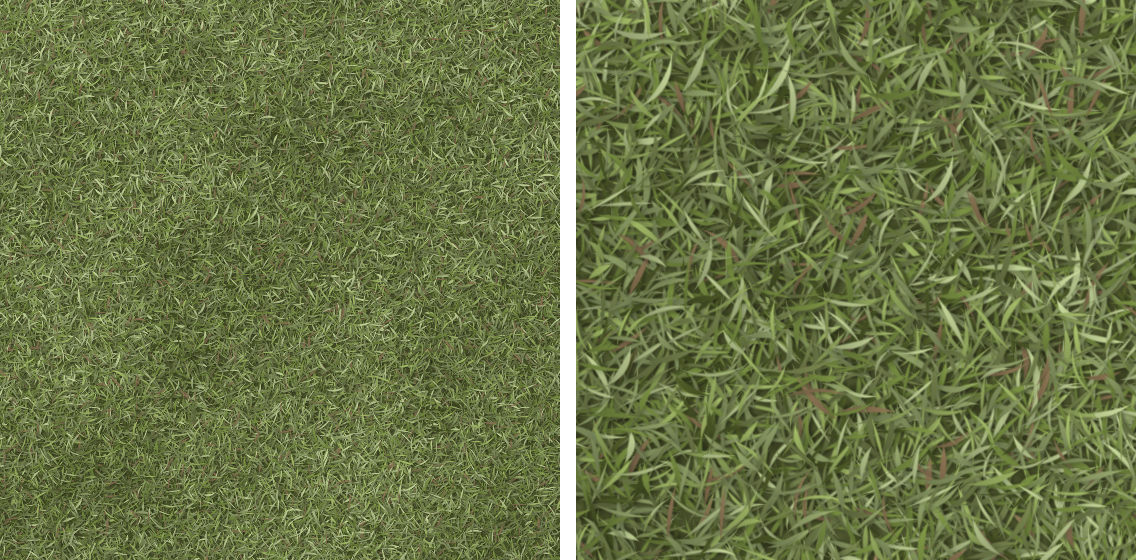
Left, the full canvas; right, a detail of the centre.
This texture is drawn by a WebGL 1 fragment shader. Its source:

```glsl
precision highp float;
// A mown lawn seen from above: short, tangled grass blades over dark thatch.

uniform vec2 u_resolution;

const int LAYERS = 18;             // sheets of blades, bottom to top
const float CELL = 0.022;          // grid spacing, one blade per cell and layer
const float MIN_REACH = 0.008;     // half the blade length
const float MAX_REACH = 0.017;
const float MIN_WIDTH = 0.0009;    // half the blade width
const float MAX_WIDTH = 0.0021;
const float SOFTNESS = 0.0009;     // edge blur
const float MAIN_ANGLE = 1.15;     // favoured lean, in radians
const float ANGLE_SPREAD = 3.0;
const float SHADOW = 0.13;
const float PATCH_TONE = 0.28;     // how far patches shift the blade colours
const float DEPTH_TONE = 0.22;     // upper blades are lighter
const float STRAW_SHARE = 0.02;
const float EXPOSURE = 1.16;

const vec3 DARK  = vec3(0.24, 0.28, 0.12);
const vec3 OLIVE = vec3(0.35, 0.39, 0.23);
const vec3 FRESH = vec3(0.37, 0.44, 0.20);
const vec3 SAGE  = vec3(0.44, 0.49, 0.32);
const vec3 LIGHT = vec3(0.49, 0.56, 0.31);
const vec3 PALE  = vec3(0.58, 0.63, 0.45);
const vec3 STRAW = vec3(0.47, 0.39, 0.28);
const vec3 SOIL  = vec3(0.19, 0.21, 0.10);

float hash(vec2 p) {
  return fract(sin(dot(p, vec2(127.1, 311.7))) * 43758.5453);
}

vec2 hash2(vec2 p) {
  return vec2(hash(p), hash(p + 19.37));
}

float noise(vec2 p) {
  vec2 i = floor(p);
  vec2 f = fract(p);
  f = f * f * (3.0 - 2.0 * f);
  return mix(mix(hash(i), hash(i + vec2(1.0, 0.0)), f.x),
             mix(hash(i + vec2(0.0, 1.0)), hash(i + vec2(1.0, 1.0)), f.x), f.y);
}

// Broad diagonal drifts mixed with small tufts, centred on zero
float patches(vec2 p) {
  vec2 drift = vec2(p.x + p.y, 2.0 * (p.y - p.x));
  return 0.4 * noise(drift * 2.3 + 4.0) + 0.35 * noise(p * 9.0 + 7.0)
       + 0.25 * noise(p * 24.0) - 0.5;
}

// Picks a blade colour; the thresholds are cumulative shares
vec3 bladeColor(float pick) {
  vec3 color = mix(DARK, OLIVE, step(0.11, pick));
  color = mix(color, FRESH, step(0.33, pick));
  color = mix(color, SAGE, step(0.52, pick));
  color = mix(color, LIGHT, step(0.75, pick));
  return mix(color, PALE, step(0.90, pick));
}

// Lays one curved, tapered blade and its soft shadow over the ground color
vec3 layBlade(vec3 ground, vec2 offset, vec2 seed, float tone, float edge) {
  vec2 shape = hash2(seed + 3.1);
  vec2 bearing = hash2(seed + 7.7);
  float reach = mix(MIN_REACH, MAX_REACH, shape.x);
  float width = mix(MIN_WIDTH, MAX_WIDTH, shape.y * shape.y);
  float angle = MAIN_ANGLE + ANGLE_SPREAD * (bearing.x - 0.5);
  vec2 axis = vec2(cos(angle), sin(angle));

  float along = dot(offset, axis) / reach;
  float taper = 1.0 - along * along;
  float across = dot(offset, vec2(-axis.y, axis.x));
  across += (bearing.y - 0.5) * 0.5 * reach * taper;

  float shade = max(taper, 0.0) * (1.0 - smoothstep(0.0, 3.0 * width, abs(across + width)));
  float cover = 1.0 - smoothstep(-edge, edge, abs(across) - width * taper);

  vec2 tint = hash2(seed + 13.3);
  vec3 color = bladeColor(tint.x + tone);
  color = mix(color, STRAW, step(tint.y, STRAW_SHARE));
  color *= 0.9 + 0.2 * fract(tint.y * 17.0);
  color *= 1.0 + 0.1 * clamp(along, -1.0, 1.0);
  return mix(ground * (1.0 - SHADOW * shade), color, cover);
}

void main() {
  vec2 p = gl_FragCoord.xy / u_resolution.y;
  float edge = max(SOFTNESS, 0.5 / u_resolution.y);
  float patchTone = PATCH_TONE * patches(p);

  // Thatch below the blades
  vec3 color = mix(SOIL, OLIVE, 0.6 * noise(p * 170.0));

  // Blades, one jittered per cell, stacked layer on layer
  for (int layer = 0; layer < LAYERS; layer++) {
    float level = float(layer);
    vec2 grid = p / CELL + level * vec2(0.37, 0.71);
    vec2 home = floor(grid);
    float tone = patchTone + DEPTH_TONE * (level / float(LAYERS) - 0.5);
    for (int y = -1; y <= 1; y++) {
      for (int x = -1; x <= 1; x++) {
        vec2 cell = home + vec2(float(x), float(y));
        vec2 seed = cell + level * vec2(61.3, 37.9);
        vec2 offset = (grid - cell - hash2(seed)) * CELL;
        color = layBlade(color, offset, seed, tone, edge);
      }
    }
  }

  // Gentle large-scale light
  color *= EXPOSURE * (1.0 + 0.5 * patchTone);
  gl_FragColor = vec4(color, 1.0);
}
```
